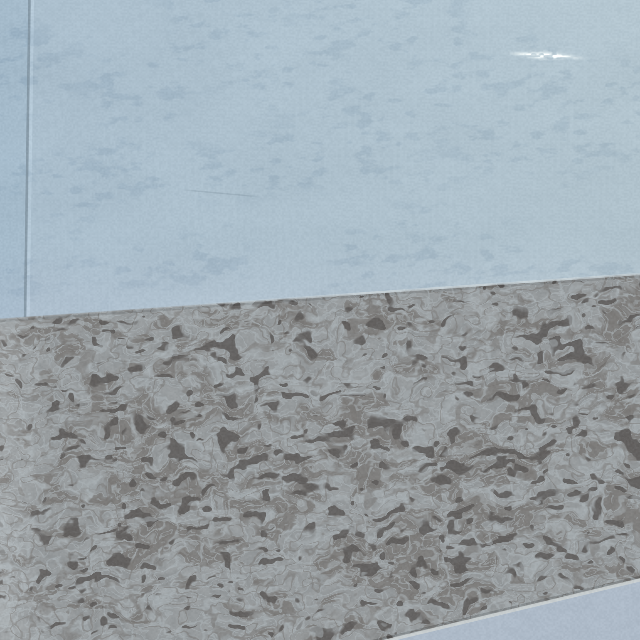
Give the GLSL for this texture, as a three.js fragment shader.

```glsl
#define WALL vec3(0.675, 0.750, 0.800)
#define STONE vec3(0.590, 0.607, 0.615)
#define BROWN vec3(0.465, 0.455, 0.445)
#define FLECK vec3(0.365, 0.355, 0.350)
#define VEIN vec3(0.665, 0.695, 0.710)
#define GRAIN 0.035
#define SOFT 0.0015

varying vec2 vUv;

float hash(vec2 p) {
  return fract(sin(dot(p, vec2(127.1, 311.7))) * 43758.5453);
}

float noise(vec2 p) {
  vec2 i = floor(p);
  vec2 f = fract(p);
  f = f * f * (3.0 - 2.0 * f);
  return mix(mix(hash(i), hash(i + vec2(1.0, 0.0)), f.x),
             mix(hash(i + vec2(0.0, 1.0)), hash(i + 1.0), f.x), f.y);
}

float fbm(vec2 p) {
  float sum = 0.0;
  float amp = 0.5;
  for (int i = 0; i < 4; i++) {
    sum += amp * noise(p);
    p = mat2(1.6, 1.2, -1.2, 1.6) * p + 7.3;
    amp *= 0.5;
  }
  return sum / 0.9375;
}

// Thin bright or dark stroke around a signed distance
float stroke(float d, float width) {
  return 1.0 - smoothstep(width, width + SOFT, abs(d));
}

// Pale tile with faint horizontal mottling
vec3 paleTile(vec2 uv) {
  vec2 p = vec2(uv.x, uv.y - 0.07 * uv.x);
  vec3 col = WALL + vec3(0.025, 0.018, 0.0) * (uv.x - 0.4);
  col += 0.018 * smoothstep(0.7, 1.0, uv.y) * uv.x;
  col += vec3(0.018, 0.008, 0.010) * (1.0 - smoothstep(0.5, 0.64, uv.y));
  col += 0.035 * (fbm(p * vec2(7.0, 16.0)) - 0.5);
  float patches = smoothstep(0.53, 0.72, fbm(p * vec2(42.0, 85.0) + 11.0));
  col -= vec3(0.040, 0.035, 0.028) * patches * smoothstep(0.25, 0.65, noise(p * vec2(9.0, 14.0)));
  return col;
}

// Speckled stone: warped blotches, contour veins and small dark flecks
vec3 speckledStone(vec2 uv) {
  vec2 p = vec2(uv.x, uv.y - 0.07 * uv.x);
  vec2 warp = vec2(fbm(p * 24.0), fbm(p * 24.0 + 31.0)) - 0.5;
  vec2 q = p + 0.035 * warp;
  float cloud = fbm(p * vec2(7.0, 11.0) + 4.0);
  float body = fbm(q * vec2(27.0, 48.0));

  vec3 col = STONE + 0.07 * (fbm(q * vec2(75.0, 110.0) + 5.0) - 0.5);
  float blotch = smoothstep(0.50, 0.66, body + 0.45 * (cloud - 0.5));
  col = mix(col, BROWN, 0.72 * blotch);

  float rings = abs(fract(body * 6.0) - 0.5);
  col = mix(col, VEIN, 0.5 * (1.0 - smoothstep(0.03, 0.17, rings)));
  float threads = abs(noise(q * vec2(46.0, 75.0) + 19.0) - 0.5);
  col = mix(col, VEIN, 0.55 * (1.0 - smoothstep(0.02, 0.10, threads)));
  float creases = abs(noise(q * vec2(60.0, 90.0) + 47.0) - 0.48);
  col = mix(col, BROWN, 0.45 * (1.0 - smoothstep(0.02, 0.09, creases)));

  float fleck = noise(q * vec2(62.0, 105.0) + 73.0) + 0.35 * (cloud - 0.5);
  col = mix(col, FLECK, 0.85 * smoothstep(0.73, 0.84, fleck));
  float chip = noise(q * vec2(30.0, 52.0) + 91.0);
  col = mix(col, VEIN, 0.5 * smoothstep(0.82, 0.88, chip));
  return col + 0.035 * (1.0 - smoothstep(0.0, 0.09, uv.x));
}

void main() {
  vec2 uv = vUv;
  float top = uv.y - (0.502 + 0.070 * uv.x);
  float base = uv.y - 0.240 * (uv.x - 0.605);

  // Upper tile and its vertical joint
  vec3 pale = paleTile(uv);
  float joint = uv.x - mix(0.039, 0.046, (uv.y - 0.5) * 2.0);
  pale -= vec3(0.020, 0.012, 0.006) * (1.0 - smoothstep(-SOFT, SOFT, joint));
  pale = mix(pale, vec3(0.49, 0.56, 0.61), 0.75 * stroke(joint, 0.0012));
  pale += 0.045 * stroke(joint - 0.005, 0.0015);

  // Faint hairline scratch
  float scratch = stroke(uv.y - 0.703 + 0.09 * (uv.x - 0.29), 0.0004);
  scratch *= smoothstep(0.28, 0.31, uv.x) * (1.0 - smoothstep(0.38, 0.41, uv.x));
  pale -= 0.06 * scratch;

  // Broken lamp reflection
  vec2 g = uv - vec2(0.853, 0.913);
  float breakup = smoothstep(0.25, 0.65, noise(uv * vec2(150.0, 330.0)));
  float streak = exp(-pow(abs(g.x) / 0.048, 4.0) - pow((g.y + 0.06 * g.x) / 0.0032, 2.0));
  float core = exp(-dot(g / vec2(0.020, 0.006), g / vec2(0.020, 0.006)));
  pale += vec3(0.30, 0.25, 0.20) * (streak * (0.35 + 0.65 * breakup) + 0.7 * core * breakup);

  // Stone band between the two sloping edges
  vec3 stone = speckledStone(uv);
  vec3 lower = vec3(0.680, 0.730, 0.785) + 0.025 * (fbm(uv * vec2(35.0, 60.0)) - 0.5);
  vec3 col = mix(stone, pale, smoothstep(-SOFT, SOFT, top));
  col = mix(lower, col, smoothstep(-SOFT, SOFT, base));

  // Bright bevels with a thin shadow beneath the upper one
  float worn = 0.45 + 0.55 * noise(vec2(uv.x * 45.0, 2.0));
  col -= 0.06 * stroke(top + 0.004, 0.001);
  col = mix(col, vec3(0.79, 0.83, 0.85), worn * smoothstep(0.15, 0.65, uv.x) * stroke(top, 0.001));
  col = mix(col, vec3(0.80, 0.82, 0.82), 0.85 * stroke(base + 0.001, 0.0018));
  col -= 0.09 * stroke(base - 0.004, 0.001);

  col += GRAIN * (noise(uv * 380.0) - 0.5);
  gl_FragColor = vec4(clamp(col, 0.0, 1.0), 1.0);
}
```
